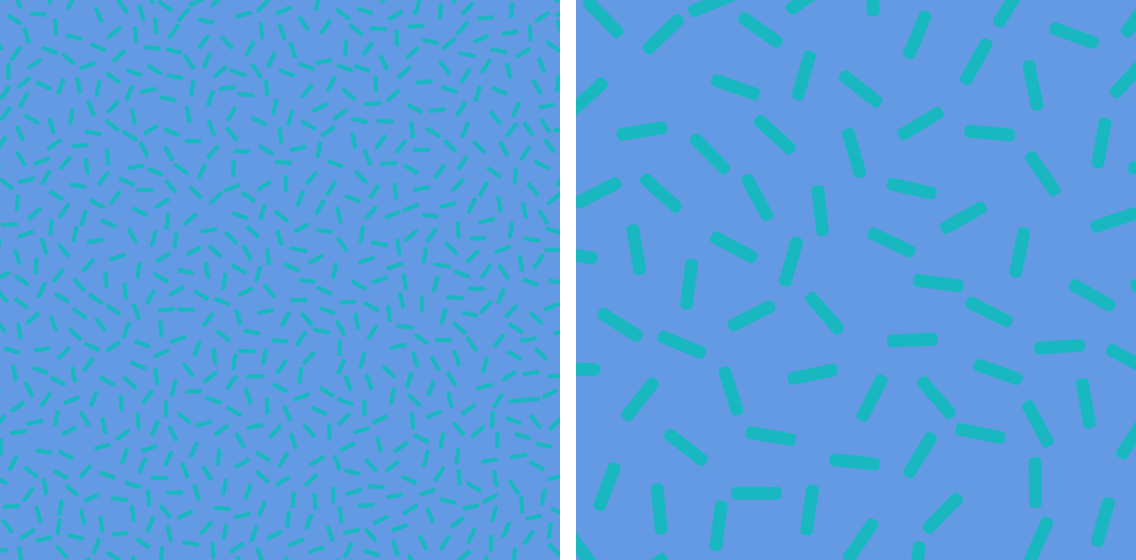
Left, the full canvas; right, a detail of the centre.
This pattern is drawn by a WebGL 2 fragment shader. Its source:

```glsl
#version 300 es
precision highp float;
precision highp int;
// Short rounded dashes strewn evenly at random angles over a flat ground.
// Each cell of a turned grid holds one jittered dash centre; two rounds of
// mutual repulsion then spread the centres, so that dashes keep apart.

uniform vec2 u_resolution;
out vec4 fragColor;

const vec3 GROUND_COLOR = vec3(0.392, 0.600, 0.890);
const vec3 DASH_COLOR   = vec3(0.100, 0.722, 0.753);

const float CELLS       = 25.0;                 // grid cells per canvas side
const vec2  DASH_HALF   = vec2(0.0151, 0.0038); // half length, half thickness
const float DASH_CORNER = 0.0029;               // corner radius
const float GRID_TURN   = 0.47;                 // radians, hides the grid rows
const float JITTER      = 0.84;                 // share of the cell used
const float SPACING     = 1.0;                  // wanted gap of centres, in cells
const float REPULSION   = 0.45;                 // strength of one round
const float PI          = 3.14159265;

// Integer hash of a cell: xy for the position, z for the angle, all 0 to 1.
vec3 hash3(ivec2 cell) {
    uvec3 v = uvec3(uint(cell.x + 4096), uint(cell.y + 4096), 71u);
    v = v * 1664525u + 1013904223u;
    v.x += v.y * v.z;
    v.y += v.z * v.x;
    v.z += v.x * v.y;
    v ^= v >> 16u;
    v.x += v.y * v.z;
    v.y += v.z * v.x;
    v.z += v.x * v.y;
    return vec3(v >> 8u) / 16777216.0;
}

mat2 rotation(float angle) {
    float c = cos(angle), s = sin(angle);
    return mat2(c, s, -s, c);
}

// Shift that moves a centre away from a neighbour that is too close.
vec2 repel(vec2 centre, vec2 neighbour) {
    vec2 apart = centre - neighbour;
    float gap = max(length(apart), 1e-4);
    return apart / gap * REPULSION * max(SPACING - gap, 0.0);
}

float roundedBox(vec2 p, vec2 halfSize, float radius) {
    vec2 q = abs(p) - halfSize + radius;
    return length(max(q, 0.0)) + min(max(q.x, q.y), 0.0) - radius;
}

// Distance to the nearest dash, in canvas units.
float dashField(vec2 uv) {
    vec2 p = rotation(GRID_TURN) * uv * CELLS;
    ivec2 home = ivec2(floor(p));
    vec2 local = p - vec2(home);

    // Jittered centres of the surrounding 7 x 7 cells
    vec2 start[49];
    for (int y = 0; y < 7; y++)
    for (int x = 0; x < 7; x++) {
        ivec2 offset = ivec2(x, y) - 3;
        vec2 jitter = (hash3(home + offset).xy - 0.5) * JITTER;
        start[y * 7 + x] = vec2(offset) + 0.5 + jitter;
    }

    // First round of repulsion, on the inner 5 x 5
    vec2 spread[25];
    for (int y = 0; y < 5; y++)
    for (int x = 0; x < 5; x++) {
        vec2 centre = start[(y + 1) * 7 + x + 1];
        vec2 shift = vec2(0.0);
        for (int j = 0; j < 3; j++)
        for (int i = 0; i < 3; i++)
            shift += repel(centre, start[(y + j) * 7 + x + i]);
        spread[y * 5 + x] = centre + shift;
    }

    // Second round on the inner 3 x 3, then the dashes themselves
    float nearest = 1.0;
    for (int y = 0; y < 3; y++)
    for (int x = 0; x < 3; x++) {
        vec2 centre = spread[(y + 1) * 5 + x + 1];
        vec2 shift = vec2(0.0);
        for (int j = 0; j < 3; j++)
        for (int i = 0; i < 3; i++)
            shift += repel(centre, spread[(y + j) * 5 + x + i]);
        float angle = PI * hash3(home + ivec2(x, y) - 1).z;
        vec2 q = rotation(angle) * (local - centre - shift) / CELLS;
        nearest = min(nearest, roundedBox(q, DASH_HALF, DASH_CORNER));
    }
    return nearest;
}

void main() {
    float pixel = 1.0 / min(u_resolution.x, u_resolution.y);
    float distance = dashField(gl_FragCoord.xy * pixel);
    float cover = clamp(0.5 - distance / pixel, 0.0, 1.0);
    fragColor = vec4(mix(GROUND_COLOR, DASH_COLOR, cover), 1.0);
}
```
